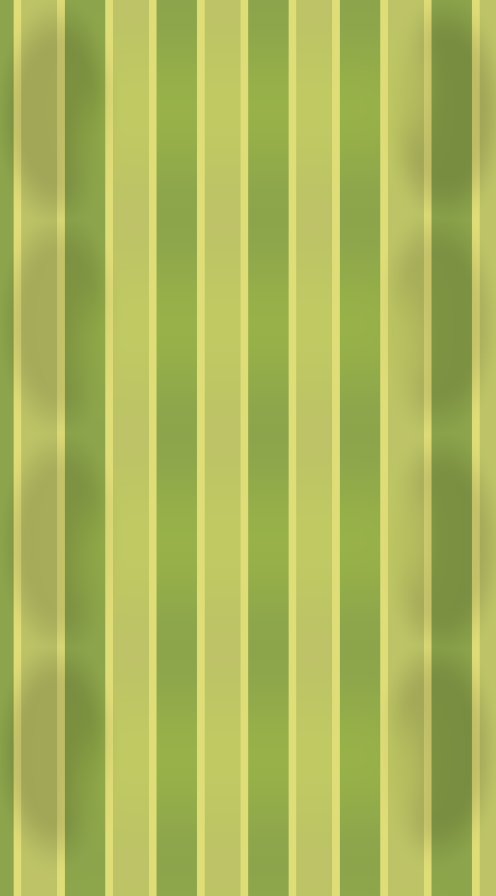
A WebGL 2 fragment shader for this pattern:

```glsl
#version 300 es
precision highp float;
// Vertical awning stripes: pale and green bands parted by thin yellow lines.
// Stripes come from fract(x); a cosine glow in rows brightens the greens, and
// soft hollowed discs, jittered by a hash, shade both sides.

#define STRIPE_PERIOD 0.1848  // width of one pale + green pair
#define STRIPE_START 0.0275   // left edge of the first yellow line
#define LINE_WIDTH 0.086      // share of a period
#define PALE_END 0.473        // where the second line begins
#define ROW_PERIOD 0.241      // height of one glow row
#define ROW_START 0.155       // centre of the lowest row
#define ROWS 4
#define SHADE 0.135           // darkening under a disc
#define DISC_SIZE vec2(0.125, 0.132)

uniform vec2 u_resolution;
out vec4 outColor;

const float TAU = 6.2831853;
const vec3 YELLOW = vec3(0.875, 0.865, 0.47);
const vec3 PALE_BRIGHT = vec3(0.755, 0.79, 0.385);
const vec3 PALE_DULL = vec3(0.74, 0.765, 0.40);
const vec3 GREEN_BRIGHT = vec3(0.595, 0.695, 0.285);
const vec3 GREEN_DULL = vec3(0.55, 0.645, 0.295);

float hash(vec2 p) {
  return fract(sin(dot(p, vec2(127.1, 311.7))) * 43758.5453);
}

// Smooth-edged coverage of the interval from a to b
float band(float x, float a, float b, float aa) {
  return smoothstep(a - aa, a + aa, x) - smoothstep(b - aa, b + aa, x);
}

// Soft discs down each side, hollowed towards the middle
float sideShade(vec2 uv) {
  float shade = 0.0;
  for (int side = 0; side < 2; side++) {
    float inward = side == 0 ? 1.0 : -1.0;
    float centreX = side == 0 ? 0.13 : 0.89;
    for (int row = 0; row < ROWS; row++) {
      vec2 id = vec2(float(side), float(row));
      vec2 jitter = vec2(hash(id), hash(id + 7.3)) - 0.5;
      vec2 centre = vec2(centreX, ROW_START + ROW_PERIOD * float(row));
      vec2 q = (uv - centre - jitter * vec2(0.03, 0.02)) / DISC_SIZE;
      float disc = 1.0 - smoothstep(0.55, 1.05, length(q));
      vec2 hollowAt = vec2(0.8 * inward, jitter.x);
      float hollow = 1.0 - smoothstep(0.2, 0.85, length(q - hollowAt));
      float strength = 0.75 + 0.35 * hash(id + 3.1);
      shade = max(shade, strength * disc * (1.0 - 0.65 * hollow));
    }
  }
  return shade;
}

void main() {
  vec2 uv = gl_FragCoord.xy / u_resolution;

  // Glow: rows down the canvas, strongest along the middle
  float rows = 0.5 + 0.5 * cos(TAU * (uv.y - ROW_START) / ROW_PERIOD);
  float middle = 1.0 - smoothstep(0.22, 0.46, abs(uv.x - 0.5));
  float glow = rows * middle;

  // Stripes
  float x = fract((uv.x - STRIPE_START) / STRIPE_PERIOD);
  float aa = 0.6 / (u_resolution.x * STRIPE_PERIOD);
  vec3 color = mix(GREEN_DULL, GREEN_BRIGHT, glow);
  vec3 pale = mix(PALE_DULL, PALE_BRIGHT, glow);
  color = mix(color, pale, band(x, LINE_WIDTH, PALE_END, aa));
  float line = band(x, 0.0, LINE_WIDTH, aa)
             + band(x, PALE_END, PALE_END + LINE_WIDTH, aa)
             + smoothstep(1.0 - aa, 1.0 + aa, x);
  color = mix(color, YELLOW, clamp(line, 0.0, 1.0));

  // Side shading
  color *= 1.0 - SHADE * sideShade(uv);
  outColor = vec4(color, 1.0);
}
```
